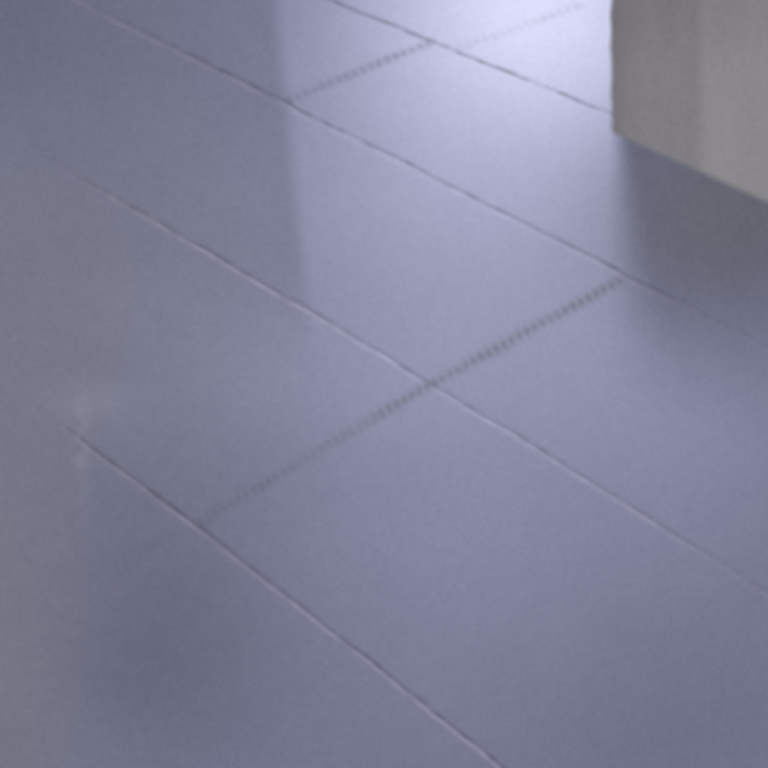
Reproduce this texture procedurally as a WebGL 1 fragment shader.

```glsl
precision highp float;
// Satin slate floor tiles seen at a slant, with window light spilling from the
// top, a soft-edged shadow and the corner of a pale cabinet at the upper right.
// Light is summed as one level, mapped through a colour ramp, then grouted.
uniform vec2 u_resolution;

#define SLATE vec3(0.400, 0.406, 0.488)
#define DAYLIGHT vec3(0.87, 0.88, 0.99)
#define WARM_GREY vec3(0.455, 0.46, 0.505)
#define CABINET vec3(0.525, 0.515, 0.535)
#define AMBIENT 0.12
#define SHEEN 0.34
#define HOTSPOT 0.70
#define GROUT_WIDTH 0.0036
#define JOINT_WIDTH 0.0075
#define GRAIN 0.014

float hash(vec2 p) {
  vec3 q = fract(vec3(p.xyx) * 0.1031);
  q += dot(q, q.yzx + 33.33);
  return fract((q.x + q.y) * q.z);
}

float noise(vec2 p) {
  vec2 i = floor(p), f = fract(p);
  f = f * f * (3.0 - 2.0 * f);
  return mix(mix(hash(i), hash(i + vec2(1.0, 0.0)), f.x),
             mix(hash(i + vec2(0.0, 1.0)), hash(i + 1.0), f.x), f.y);
}

float fbm(vec2 p) {
  float sum = 0.0, amp = 0.5;
  for (int i = 0; i < 4; i++) {
    sum += amp * noise(p);
    p = p * 2.03 + 7.1;
    amp *= 0.5;
  }
  return sum;
}

float glow(vec2 p, vec2 centre, vec2 radius) {
  vec2 d = (p - centre) / radius;
  return exp(-dot(d, d));
}

// Signed distance to a gently bent line: y = height + slope x + bend x^2.
float bentLine(vec2 p, float height, float slope, float bend) {
  float tilt = slope + 2.0 * bend * p.x;
  return (p.y - height - (slope + bend * p.x) * p.x) / sqrt(1.0 + tilt * tilt);
}

float segment(vec2 p, vec2 a, vec2 b) {
  vec2 ab = b - a;
  return length(p - a - ab * clamp(dot(p - a, ab) / dot(ab, ab), 0.0, 1.0));
}

float band(float d, float width) {
  return exp(-d * d / (width * width));
}

// Dark groove with a pale, broken lip along its lower side.
vec3 addSeam(vec3 col, float d, float strength, float lip) {
  col *= 1.0 - 0.105 * strength * band(d, GROUT_WIDTH);
  return col + vec3(0.062, 0.050, 0.050) * lip * band(d + 0.0045, GROUT_WIDTH);
}

float lightLevel(vec2 p) {
  float sheen = SHEEN * glow(p, vec2(0.62, 0.72), vec2(0.35));
  float hot = HOTSPOT * glow(p, vec2(0.71, 1.02), vec2(0.24, 0.20));
  // Upright edge of the reflected window, dissolving lower down.
  float pane = smoothstep(-0.015, 0.015, p.x - 0.358 - 0.105 * (1.0 - p.y));
  float reflected = mix(1.0, mix(0.30, 1.0, pane), smoothstep(0.48, 0.70, p.y));
  float level = AMBIENT + (sheen + hot) * reflected;
  level += 0.06 * glow(p, vec2(0.58, 0.27), vec2(0.30, 0.24));
  level += 0.05 * glow(p, vec2(0.20, 0.58), vec2(0.22, 0.16));
  level += 0.05 * glow(p, vec2(0.92, 0.42), vec2(0.14, 0.14));
  level -= 0.13 * glow(p, vec2(0.22, 0.19), vec2(0.18, 0.22));
  level -= 0.10 * glow(p, vec2(0.02, 1.0), vec2(0.24, 0.22));
  level -= 0.05 * glow(p, vec2(0.95, 0.04), vec2(0.25, 0.16));
  // Cabinet shadow, its edge softening away from the cabinet.
  float drop = clamp(0.86 - p.y, 0.0, 0.4);
  float shade = smoothstep(-1.0, 1.0, (p.x - 0.803 - 0.10 * drop) / (0.010 + 0.16 * drop));
  return mix(level, 0.0, shade * smoothstep(0.42, 0.70, p.y));
}

vec3 tileFloor(vec2 p) {
  float level = lightLevel(p);
  vec3 col = mix(SLATE, DAYLIGHT, level);
  col.b += 0.06 * level * (1.0 - level);
  float dull = 0.85 * glow(p, vec2(-0.03, 0.10), vec2(0.13, 0.28))
             + 0.55 * glow(p, vec2(0.06, 0.60), vec2(0.26, 0.28));
  col = mix(col, WARM_GREY, clamp(dull, 0.0, 1.0));
  col = mix(col, vec3(0.395, 0.40, 0.435), 0.85 * glow(p, vec2(0.95, 0.72), vec2(0.13, 0.10)));
  col += 0.028 * (fbm(p * vec2(6.0, 8.0)) - 0.47);
  // Faint scuff on the left tile.
  col += 0.030 * glow(p, vec2(0.12, 0.475), vec2(0.06, 0.025));
  col += 0.050 * glow(p, vec2(0.106, 0.41), vec2(0.010, 0.07)) * noise(p * 60.0);

  // Long seams, from far to near.
  float wobble = 0.003 * (noise(p * 30.0) - 0.5);
  float worn = 0.35 + 1.1 * noise(p * 75.0);
  float chipped = 0.3 + 1.2 * noise(p * 62.0 + 9.0);
  float rightFade = 1.0 - smoothstep(0.78, 0.94, p.x);
  col = addSeam(col, bentLine(p, 1.174, -0.405, 0.0) + wobble, 1.4 * worn, 0.1);
  col = addSeam(col, bentLine(p, 1.052, -0.495, -0.008) + wobble,
                worn * mix(0.25, 1.05, rightFade) * smoothstep(0.05, 0.32, p.x),
                0.5 * chipped * mix(0.15, 1.0, rightFade));
  col = addSeam(col, bentLine(p, 0.829, -0.56, -0.04) + wobble,
                worn * mix(0.35, 0.85, rightFade) * smoothstep(0.02, 0.25, p.x),
                chipped * mix(0.25, 0.85, rightFade) * smoothstep(0.05, 0.25, p.x));
  col = addSeam(col, bentLine(p, 0.507, -0.73, -0.06) + wobble,
                1.1 * worn * smoothstep(0.0, 0.18, p.x), 0.9 * chipped * smoothstep(0.03, 0.2, p.x));

  // Cross joints: broad and soft, broken into short diagonal hatches.
  float hatch = 0.78 + 0.22 * sin(6.2832 * (78.0 * p.x + 40.0 * p.y));
  hatch *= 0.6 + 0.8 * noise(p * 32.0);
  float nearJoint = min(segment(p, vec2(0.26, 0.32), vec2(0.556, 0.497)),
                        segment(p, vec2(0.556, 0.497), vec2(0.812, 0.638)));
  float tail = segment(p, vec2(0.16, 0.27), vec2(0.26, 0.32));
  float farJoint = segment(p, vec2(0.378, 0.870), vec2(0.56, 0.945));
  float paleJoint = segment(p, vec2(0.60, 0.938), vec2(0.755, 0.993));
  float depth = mix(0.07, 0.15, smoothstep(0.35, 0.70, p.x));
  col *= 1.0 - depth * hatch * vec3(0.95, 0.93, 1.1) * band(nearJoint + wobble, JOINT_WIDTH);
  col *= 1.0 - 0.025 * hatch * band(tail, JOINT_WIDTH);
  col *= 1.0 - 0.12 * hatch * band(farJoint + wobble, 0.75 * JOINT_WIDTH);
  return col * (1.0 - 0.05 * hatch * band(paleJoint, 0.8 * JOINT_WIDTH));
}

vec3 cabinet(vec2 p) {
  vec3 col = CABINET * mix(0.95, 1.03, smoothstep(0.885, 0.925, p.x));
  col *= 1.0 - 0.04 * band(p.x - 0.905, 0.010) - 0.09 * band(p.x - 0.797, 0.014);
  col *= 1.0 - 0.05 * smoothstep(0.90, 1.0, p.y);
  return col + 0.03 * (fbm(p * vec2(45.0, 6.0)) - 0.47);
}

void main() {
  vec2 p = gl_FragCoord.xy / u_resolution;
  float side = smoothstep(-0.006, 0.006, p.x - 0.794 - 0.004 * noise(p * 50.0));
  float base = smoothstep(-0.007, 0.007, p.y - 0.828 + 0.45 * (p.x - 0.797));
  vec3 col = mix(tileFloor(p), cabinet(p), side * base);
  col += GRAIN * (noise(p * 230.0) + 0.6 * noise(p * 110.0) - 0.8);
  gl_FragColor = vec4(col, 1.0);
}
```
